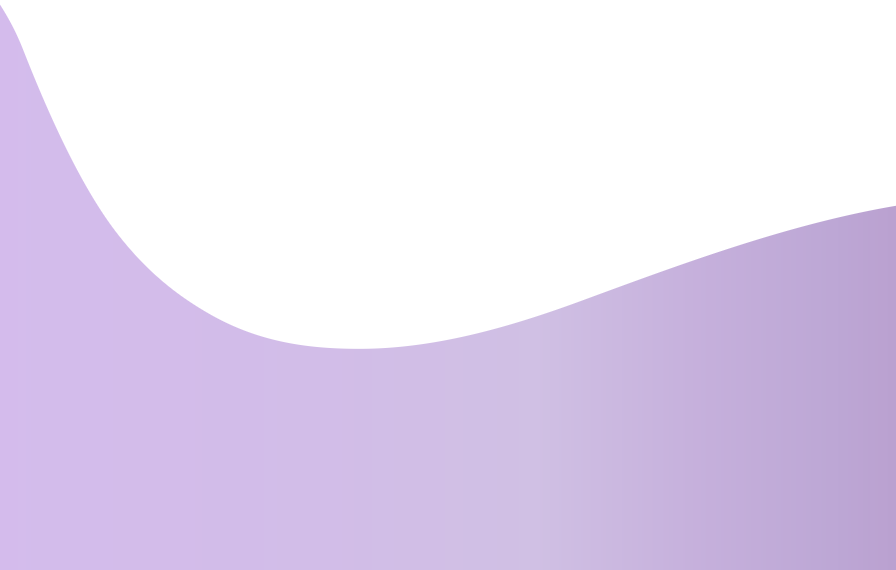
Give the GLSL for this background, as a Shadertoy shader.

```glsl
const vec3 PAPER = vec3(1.0);

// Wave knots: position, height, slope (fractions of the canvas)
const int KNOTS = 7;
const vec3 WAVE[KNOTS] = vec3[KNOTS](
    vec3(0.000, 0.992, -2.50),
    vec3(0.026, 0.912, -4.00),
    vec3(0.130, 0.592, -2.04),
    vec3(0.234, 0.449, -0.90),
    vec3(0.401, 0.388,  0.00),
    vec3(0.651, 0.4735, 0.58),
    vec3(1.000, 0.639,  0.266)
);

// Horizontal colour stops: red, green, blue, position
const int STOPS = 6;
const vec4 LILAC[STOPS] = vec4[STOPS](
    vec4(0.830, 0.735, 0.925, 0.00),
    vec4(0.823, 0.740, 0.910, 0.35),
    vec4(0.815, 0.752, 0.893, 0.60),
    vec4(0.775, 0.690, 0.862, 0.78),
    vec4(0.740, 0.655, 0.835, 0.93),
    vec4(0.730, 0.630, 0.815, 1.00)
);

// Cubic Hermite segment between two knots
float hermite(vec3 a, vec3 b, float x) {
    float span = b.x - a.x;
    float t = (x - a.x) / span;
    float u = 1.0 - t;
    return u * u * ((1.0 + 2.0 * t) * a.y + t * span * a.z)
         + t * t * ((3.0 - 2.0 * t) * b.y - u * span * b.z);
}

float waveHeight(float x) {
    float height = WAVE[0].y;
    for (int i = 0; i < KNOTS - 1; i++) {
        if (x >= WAVE[i].x) height = hermite(WAVE[i], WAVE[i + 1], x);
    }
    return height;
}

vec3 lilacGradient(float x) {
    vec3 colour = LILAC[0].rgb;
    for (int i = 1; i < STOPS; i++) {
        float blend = (x - LILAC[i - 1].w) / (LILAC[i].w - LILAC[i - 1].w);
        colour = mix(colour, LILAC[i].rgb, clamp(blend, 0.0, 1.0));
    }
    return colour;
}

void mainImage(out vec4 fragColor, in vec2 fragCoord) {
    vec2 uv = fragCoord / iResolution.xy;

    // Signed height below the wave, softened over one pixel
    float depth = waveHeight(uv.x) - uv.y;
    float softness = max(length(vec2(dFdx(depth), dFdy(depth))), 1e-5);
    float coverage = clamp(depth / softness + 0.5, 0.0, 1.0);

    fragColor = vec4(mix(PAPER, lilacGradient(uv.x), coverage), 1.0);
}
```
